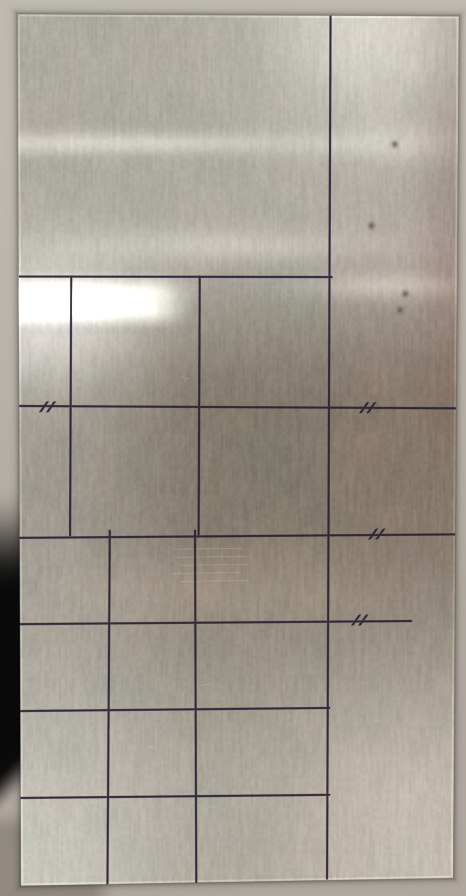
Reproduce this texture procedurally as a Shadertoy shader.

```glsl
// Brushed metal sheet on a pale bench, scribed with dark layout lines.

const float ASPECT = 0.5195;
const vec3 INK = vec3(0.15, 0.12, 0.19);

float hash(vec2 p) {
    return fract(sin(dot(p, vec2(127.1, 311.7))) * 43758.5453);
}

float noise(vec2 p) {
    vec2 i = floor(p), f = fract(p);
    f = f * f * (3.0 - 2.0 * f);
    return mix(mix(hash(i), hash(i + vec2(1, 0)), f.x),
               mix(hash(i + vec2(0, 1)), hash(i + vec2(1, 1)), f.x), f.y);
}

float glow(vec2 p, vec2 centre, vec2 radius) {
    vec2 q = (p - centre) / radius;
    return exp(-dot(q, q));
}

float segment(vec2 p, vec2 a, vec2 b) {
    vec2 ab = b - a;
    return length(p - a - ab * clamp(dot(p - a, ab) / dot(ab, ab), 0.0, 1.0));
}

float stroke(float d, float halfWidth, float aa) {
    return 1.0 - smoothstep(halfWidth - aa, halfWidth + aa, d);
}

// Signed distance into the slightly skewed sheet, positive inside
float sheetDepth(vec2 p) {
    float side = min(p.x - mix(0.0195, 0.0234, p.y), mix(0.5117, 0.505, p.y) - p.x);
    float ends = min(p.y - 0.0156 - 0.005 * p.x, 0.989 - 0.018 * p.x - p.y);
    return min(side, ends);
}

vec3 bench(vec2 p) {
    vec3 c = mix(vec3(0.75, 0.73, 0.69), vec3(0.69, 0.66, 0.62), smoothstep(0.1, 0.8, p.y));
    float left = 1.0 - smoothstep(0.03, 0.06, p.x);
    float gap = smoothstep(0.54, 0.66, p.y) * (1.0 - smoothstep(0.86, 0.91, p.y + p.x));
    c = mix(c, vec3(0.04), left * gap);
    return c - 0.12 * smoothstep(0.9, 0.93, p.y) * (1.0 - smoothstep(0.1, 0.13, p.x));
}

// Broad reflections, then grain running down the sheet
vec3 metal(vec2 p) {
    vec3 c = mix(vec3(0.68, 0.67, 0.63), vec3(0.51, 0.48, 0.425), smoothstep(0.25, 0.46, p.y));
    c = mix(c, vec3(0.67, 0.65, 0.605), smoothstep(0.56, 0.9, p.y));
    float right = smoothstep(0.34, 0.4, p.x);
    float leftSide = 1.0 - smoothstep(0.04, 0.25, p.x);
    c += vec3(0.12, 0.13, 0.145) * leftSide * smoothstep(0.28, 0.42, p.y) * (1.0 - 0.6 * smoothstep(0.55, 0.9, p.y));
    c += 0.16 * glow(p, vec2(0.41, 0.03), vec2(0.11, 0.11));
    c += 0.16 * glow(p, vec2(0.12, 0.16), vec2(0.22, 0.012));
    c += 0.08 * glow(p, vec2(0.43, 0.16), vec2(0.08, 0.02));
    c += 0.10 * glow(p, vec2(0.24, 0.275), vec2(0.17, 0.018));
    c += 0.13 * glow(p, vec2(0.43, 0.32), vec2(0.09, 0.014));
    c += vec3(0.10, 0.09, 0.08) * glow(p, vec2(0.46, 0.96), vec2(0.13, 0.2));
    c += vec3(0.06, 0.07, 0.07) * glow(p, vec2(0.05, 0.98), vec2(0.14, 0.15));
    c += vec3(0.07, 0.05, 0.045) * glow(p, vec2(0.25, 0.66), vec2(0.15, 0.04));
    // Blown-out lamp reflection with a long soft tail
    float lamp = smoothstep(0.3, 0.33, p.y) * (1.0 - smoothstep(0.345, 0.37, p.y));
    c += 0.36 * lamp * (1.0 - smoothstep(0.16, 0.225, p.x));
    c += vec3(0.2, 0.21, 0.22) * glow(p, vec2(0.055, 0.355), vec2(0.11, 0.075));
    // Warm darkening toward the right edge
    c -= vec3(0.05, 0.09, 0.08) * smoothstep(0.44, 0.51, p.x) * glow(p, vec2(0.5, 0.24), vec2(0.3, 0.2));
    c += vec3(0.02, -0.005, -0.002) * right * glow(p, vec2(0.45, 0.45), vec2(0.2, 0.25));
    c += vec3(0.03, 0.01, 0.012) * (noise(p * 26.0) - 0.5);
    c += 0.04 * (noise(p * vec2(420.0, 55.0)) - 0.5);
    c += 0.03 * (noise(p * vec2(300.0, 240.0)) - 0.5);
    return c;
}

float scratches(vec2 p, float aa) {
    float s = 0.0;
    for (int i = 0; i < 26; i++) {
        float k = float(i);
        vec2 a = vec2(0.03 + 0.21 * hash(vec2(k, 1.0)), 0.15 + 0.82 * hash(vec2(k, 2.0)));
        vec2 b = a + vec2(0.028, 0.012) * (vec2(hash(vec2(k, 3.0)), hash(vec2(k, 4.0))) - 0.3);
        s = max(s, 0.55 * stroke(segment(p, a, b), 0.0004, aa));
    }
    for (int i = 0; i < 5; i++) {
        float y = 0.613 + 0.009 * float(i);
        float x = 0.19 + 0.02 * hash(vec2(y, 5.0));
        s = max(s, 0.6 * stroke(segment(p, vec2(x, y), vec2(x + 0.075, y - 0.001)), 0.0004, aa));
    }
    return s;
}

float layoutLines(vec2 p) {
    float d = segment(p, vec2(0.3685, 0.018), vec2(0.3646, 0.9805));
    d = min(d, segment(p, vec2(0.0221, 0.3086), vec2(0.3698, 0.3092)));
    d = min(d, segment(p, vec2(0.0221, 0.4531), vec2(0.5078, 0.4557)));
    d = min(d, segment(p, vec2(0.0221, 0.6003), vec2(0.5065, 0.5964)));
    for (int i = 0; i < 2; i++) {
        float k = float(i);
        float upper = 0.0794 + 0.1433 * k, lower = 0.1224 + 0.095 * k;
        d = min(d, segment(p, vec2(upper, 0.3086), vec2(upper - 0.0013, 0.598)));
        d = min(d, segment(p, vec2(lower, 0.5924), vec2(lower - 0.0026 + 0.004 * k, 0.986)));
    }
    for (int i = 0; i < 3; i++) {
        float y = 0.6966 + 0.097 * float(i);
        d = min(d, segment(p, vec2(0.0221, y), vec2(i == 0 ? 0.4583 : 0.367, y - 0.0035)));
    }
    return d;
}

// Pair of slanted ticks crossing a line
float ticks(vec2 p, vec2 c) {
    vec2 q = vec2(abs(p.x - c.x + 0.7 * (p.y - c.y)) - 0.004, p.y - c.y);
    return length(vec2(q.x * 0.82, max(abs(q.y) - 0.005, 0.0)));
}

void mainImage(out vec4 fragColor, in vec2 fragCoord) {
    vec2 uv = fragCoord / iResolution.xy;
    vec2 p = vec2(uv.x * ASPECT, 1.0 - uv.y);
    float aa = 0.8 / iResolution.y;
    float depth = sheetDepth(p);

    vec3 sheet = metal(p);
    sheet = mix(sheet, vec3(0.88, 0.87, 0.84), 0.45 * scratches(p, aa));
    sheet += 0.1 * stroke(abs(depth - 0.0015), 0.001, aa);
    float ink = layoutLines(p);
    vec2 marks[4] = vec2[4](vec2(0.053, 0.454), vec2(0.410, 0.455), vec2(0.420, 0.596), vec2(0.401, 0.692));
    for (int i = 0; i < 4; i++) ink = min(ink, ticks(p, marks[i]));
    sheet = mix(sheet, INK, 0.92 * stroke(ink, 0.0012, aa));
    vec2 spots[4] = vec2[4](vec2(0.414, 0.252), vec2(0.452, 0.328), vec2(0.446, 0.346), vec2(0.440, 0.161));
    for (int i = 0; i < 4; i++)
        sheet = mix(sheet, vec3(0.33, 0.3, 0.28), 0.7 * glow(p, spots[i], vec2(0.0035, 0.004)));

    vec3 ground = bench(p) * (1.0 - 0.4 * exp(-max(-depth, 0.0) / 0.003));
    vec3 col = mix(ground, sheet, smoothstep(-aa, aa, depth));
    fragColor = vec4(clamp(col, 0.0, 1.0), 1.0);
}
```
